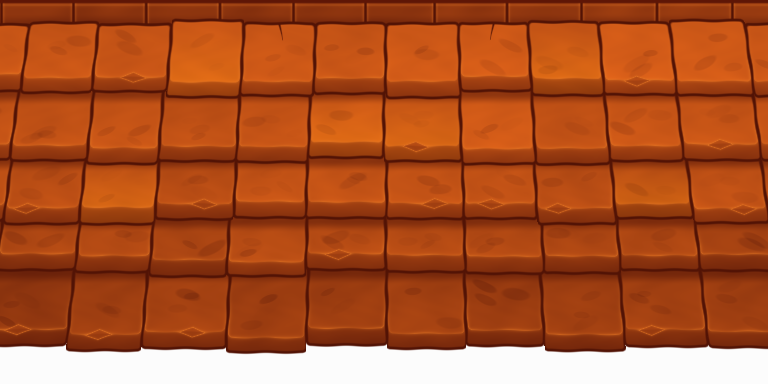
A Shadertoy shader for this texture:

```glsl
// Sloping roof of worn terracotta tiles: a ridge course and five fanned rows above a pale ground.
#define CENTER_X 1.003   // axis of the fan, in canvas heights
#define PITCH_TOP 0.186  // tile width at the ridge
#define PITCH_GROW 0.0275 // widening per canvas height
#define GAP 0.0035       // half width of the dark joints
#define LIP 0.041        // height of a tile's front
#define SHADOW_LEN 0.030
#define CHIP_SHARE 0.26
#define GROUND vec3(0.99)
#define JOINT vec3(0.32, 0.075, 0.02)
#define CLAY_DARK vec3(0.28, 0.055, 0.02)
#define CLAY_LIGHT vec3(0.84, 0.365, 0.095)
#define GLINT vec3(0.95, 0.50, 0.15)

const float ROW_EDGE[6] = float[6](0.062, 0.245, 0.419, 0.576, 0.711, 0.907);
const float GOLD_COLUMN[5] = float[5](2.5, 0.5, 3.5, -1.0, -1.0);

float hash(vec2 p) {
    vec3 a = fract(vec3(p.xyx) * 0.1031 + 0.37);
    a += dot(a, a.yzx + 33.33);
    return fract((a.x + a.y) * a.z);
}

float signedHash(vec2 p) { return hash(p) * 2.0 - 1.0; }

// Rounded box between two corners
float box(vec2 p, vec2 lo, vec2 hi, float r) {
    vec2 d = abs(p - 0.5 * (lo + hi)) - 0.5 * (hi - lo) + r;
    return length(max(d, 0.0)) + min(max(d.x, d.y), 0.0) - r;
}

float fill(float d) {
    float aa = 1.0 / iResolution.y;
    return 1.0 - smoothstep(-aa, aa, d);
}

float blotches(vec2 p) {
    return sin(p.x * 23.0 + 2.0 * sin(p.y * 17.0)) * sin(p.y * 31.0 + 1.5 * sin(p.x * 19.0))
         + 0.4 * sin(p.x * 61.0 + 3.0 * sin(p.y * 43.0)) * sin(p.y * 87.0);
}

vec3 clay(float tone) { return mix(CLAY_DARK, CLAY_LIGHT, tone); }

float edgeAt(float k, float row) { return k + 0.035 * signedHash(vec2(k, row * 7.0 + 3.0)); }

vec3 ridge(vec2 p) {
    float q = (p.x - 0.948) / 0.19, k = floor(q + 0.5);
    float joint = abs(q - k - 0.05 * signedHash(vec2(k, 91.0))) * 0.19;
    float tone = 0.50 + 0.05 * blotches(p * 0.7) + 0.04 * (p.x - 1.0);
    vec3 col = clay(tone * mix(1.0, 0.65, smoothstep(0.035, 0.065, p.y)));
    col = mix(col, GLINT, 0.28 * exp(-abs(joint - 0.006) / 0.002));
    col = mix(col, GLINT, 0.35 * exp(-abs(p.y - 0.013) / 0.0025));
    col = mix(col, JOINT, fill(joint - 0.003));
    return mix(col, JOINT * 1.15, fill(p.y - 0.008));
}

// Paints one row of tiles over what lies beneath it
vec3 tileRow(vec3 under, vec2 p, int row) {
    float r = float(row), pitch = PITCH_TOP + PITCH_GROW * (p.y - 0.06);
    float q = (p.x - CENTER_X) / pitch, k = floor(q);
    if (q < edgeAt(k, r)) k -= 1.0;
    else if (q > edgeAt(k + 1.0, r)) k += 1.0;
    float e0 = edgeAt(k, r), width = (edgeAt(k + 1.0, r) - e0) * pitch;
    vec2 id = vec2(k, r * 13.0 + 5.0), l = vec2((q - e0) * pitch, p.y);
    l += 0.0012 * vec2(sin(p.y * 70.0 + k), sin(p.x * 60.0 + r));

    // Outline and upper face
    float top = ROW_EDGE[row] + (row > 0 ? -0.03 : 0.006 * signedHash(id + 40.0));
    float bottom = ROW_EDGE[row + 1] + 0.010 * signedHash(id + 20.0);
    float lip = bottom - LIP + 0.004 * signedHash(id + 60.0);
    float body = box(l, vec2(GAP, top), vec2(width - GAP, bottom - GAP), 0.007);
    float face = box(l, vec2(GAP + 0.002, top), vec2(width - GAP - 0.002, lip), 0.010);
    float v = clamp((p.y - ROW_EDGE[row]) / (lip - ROW_EDGE[row]), 0.0, 1.0);

    // Base tone, fading down the roof and towards its sides
    float tone = 0.95 - 0.03 * r - 0.013 * r * r + 0.06 * signedHash(id);
    tone += 0.08 * (v - 0.5) + 0.035 * blotches(p) - 0.07 * pow(abs(p.x - CENTER_X), 2.0);
    float gold = abs(abs(k + 0.5) - GOLD_COLUMN[row]) < 0.1 ? 1.0 : 0.0;

    // Weathered spots
    for (int i = 0; i < 3; i++) {
        vec2 s = id + float(i) * 17.0;
        vec2 c = vec2(width * mix(0.2, 0.8, hash(s + 1.0)), mix(ROW_EDGE[row] + 0.03, lip - 0.015, hash(s + 2.0)));
        vec2 d = l - c;
        d.y += d.x * 0.5 * signedHash(s + 3.0);
        float spot = length(d / (vec2(0.032, 0.014) * mix(0.6, 1.2, hash(s + 4.0))));
        tone -= 0.13 * hash(s + 5.0) * (1.0 - smoothstep(0.75, 1.1, spot));
    }

    // Front, cast shadow and lit edges
    float front = 1.0 - fill(face);
    tone *= mix(1.0, mix(0.70, 0.48, clamp((p.y - lip) / LIP, 0.0, 1.0)), front);
    if (row > 0) tone *= mix(0.55, 1.0, smoothstep(0.0, SHADOW_LEN, p.y - ROW_EDGE[row]));
    vec3 col = clay(tone) + gold * v * (1.0 - 0.5 * front) * vec3(0.05, 0.06, -0.01);
    float lit = mix(0.15, 0.55, smoothstep(0.3, 1.0, v)) * (0.75 + 0.25 * sin(p.x * 47.0 + k));
    col = mix(col, GLINT, lit * exp(-abs(face) / 0.003) * (row == 0 ? 1.0 : smoothstep(0.0, 0.3, v)));

    // Chipped lip
    if (hash(id + 80.0) < CHIP_SHARE) {
        vec2 d = abs(l - vec2(width * mix(0.25, 0.8, hash(id + 81.0)), lip + 0.002));
        float chip = (d.x / 0.034 + d.y / 0.013 - 1.0) * 0.011;
        col = mix(col, clay(tone * 0.4 + 0.38), fill(chip));
        col = mix(col, GLINT, 0.6 * exp(-abs(chip) / 0.0015));
    }

    // Hairline splits in the uppermost row
    if (row == 0 && abs(abs(k + 0.5) - 1.5) < 0.1) {
        float split = abs(l.x - width * 0.5 + 0.2 * (l.y - top) * sign(k)) - 0.0025 * (1.0 - (l.y - top) / 0.04);
        col = mix(col, JOINT, fill(max(split, l.y - top - 0.04)));
    }

    vec3 painted = mix(under, JOINT, fill(body - 2.0 * GAP));
    return mix(painted, col, fill(body));
}

void mainImage(out vec4 fragColor, in vec2 fragCoord) {
    vec2 p = fragCoord / iResolution.y;
    p.y = 1.0 - p.y;
    vec3 col = mix(GROUND, JOINT, fill(p.y - 0.85));
    col = mix(col, ridge(p), fill(p.y - ROW_EDGE[0]));
    for (int row = 4; row >= 0; row--) col = tileRow(col, p, row);
    fragColor = vec4(clamp(col, 0.0, 1.0), 1.0);
}
```
